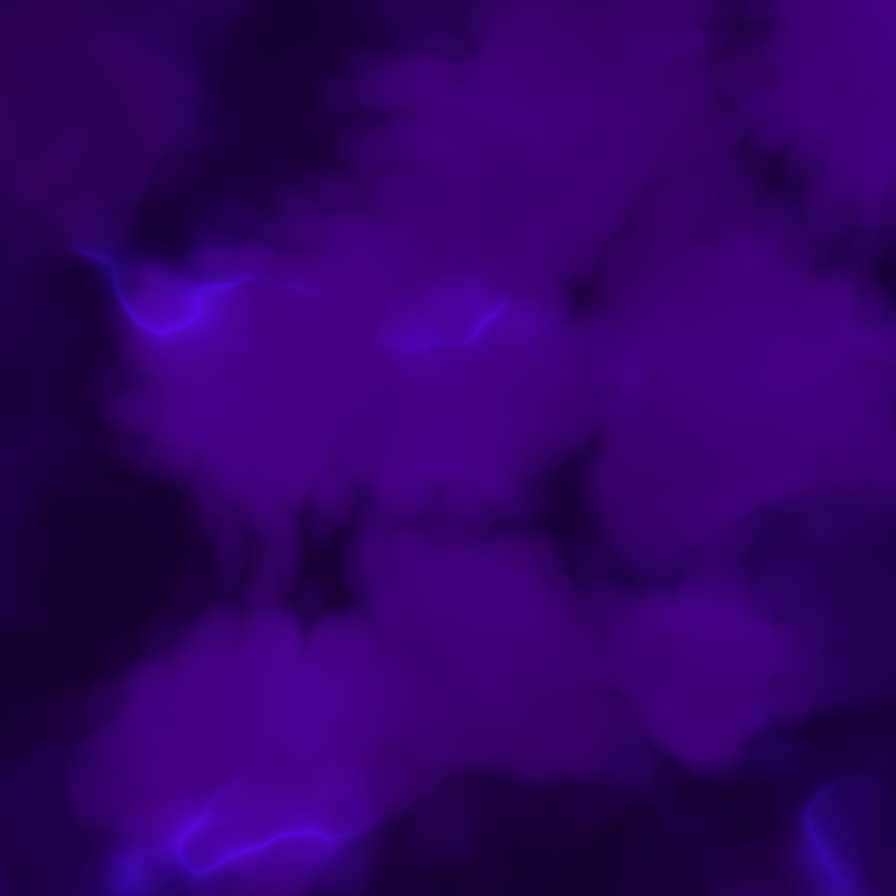
Give the GLSL for this texture, as a Shadertoy shader.

```glsl
#define CLOUD_SCALE 2.9
#define BILLOW 0.34
#define EDGE_SOFTNESS 0.5
#define STREAK_SCALE 4.2
#define STREAK_GLOW 0.85
#define DEEP_SKY vec3(0.075, 0.000, 0.175)
#define INDIGO_SKY vec3(0.125, 0.002, 0.310)
#define DIM_CLOUD vec3(0.175, 0.002, 0.330)
#define LIT_CLOUD vec3(0.290, 0.004, 0.570)
#define STREAK_BLUE vec3(0.100, 0.025, 0.400)

vec3 hash3(vec2 cell) {
    vec3 q = fract(cell.xyx * vec3(0.1031, 0.1030, 0.0973));
    q += dot(q, q.yxz + 33.33);
    return fract((q.xxy + q.yzz) * q.zyx);
}

// Rotated octaves of crossed sines, roughly -0.8 to 0.8
float layeredSines(vec2 p) {
    float sum = 0.0, amplitude = 0.5;
    for (int i = 0; i < 5; i++) {
        sum += amplitude * sin(p.x + 0.8 * sin(p.y * 0.7)) * cos(p.y + 0.6 * sin(p.x));
        p = mat2(0.8, 0.6, -0.6, 0.8) * p * 1.83 + 2.7;
        amplitude *= 0.5;
    }
    return sum;
}

// Squared distance to the nearest cell point: round bumps with creases
float bumps(vec2 p) {
    vec2 cell = floor(p);
    float nearest = 2.0;
    for (int y = -1; y <= 1; y++)
    for (int x = -1; x <= 1; x++) {
        vec2 id = cell + vec2(x, y);
        vec2 offset = id + hash3(id).xy - p;
        nearest = min(nearest, dot(offset, offset));
    }
    return nearest;
}

// Scattered soft puffs: x is coverage, y is brightness
vec2 cloudPuffs(vec2 p, float roughness) {
    vec2 cell = floor(p);
    float clear = 1.0, weight = 0.001, light = 0.0;
    for (int y = -1; y <= 1; y++)
    for (int x = -1; x <= 1; x++) {
        vec2 id = cell + vec2(x, y);
        vec3 rnd = hash3(id + 17.0);
        vec2 centre = id + 0.15 + 0.7 * rnd.xy;
        float radius = mix(0.42, 0.85, rnd.z);
        float dist = length(p - centre) / radius + roughness;
        float body = 1.0 - smoothstep(1.0 - EDGE_SOFTNESS, 1.0, dist);
        clear *= 1.0 - body;
        weight += body;
        light += body * hash3(id + 71.0).x;
    }
    return vec2(1.0 - clear, light / weight);
}

void mainImage(out vec4 fragColor, in vec2 fragCoord) {
    vec2 uv = fragCoord / iResolution.y;

    // Bend space gently so no outline stays circular
    vec2 bend = vec2(layeredSines(uv * 7.0), layeredSines(uv * 7.0 + 9.0));
    vec2 p = uv + 0.07 * bend;

    // Dark sky with faint indigo haze
    float haze = layeredSines(uv * 6.0 + 4.0 + bend);
    vec3 color = mix(DEEP_SKY, INDIGO_SKY, smoothstep(-0.4, 0.45, haze));

    // Billowing violet clouds
    float roughness = BILLOW * (0.6 * bumps(p * 9.0) + 0.4 * bumps(p * 21.0 + 5.0));
    vec2 cloud = cloudPuffs(p * CLOUD_SCALE + 3.0, roughness);
    float light = cloud.y + 0.45 * layeredSines(p * 8.0 + 20.0);
    vec3 cloudColor = mix(DIM_CLOUD, LIT_CLOUD, clamp(light, 0.0, 1.0));
    color = mix(color, cloudColor, cloud.x);

    // Blue streaks: thin bright cores inside a wide glow, in patches
    float ridge = abs(layeredSines(uv * STREAK_SCALE + 1.3 + 0.35 * bend));
    float patches = smoothstep(0.05, 0.5, layeredSines(uv * 8.0 + 31.0));
    float streak = 0.6 * exp(-ridge * 9.0) + 0.4 * exp(-ridge * 38.0);
    color += STREAK_BLUE * STREAK_GLOW * streak * patches;

    fragColor = vec4(color, 1.0);
}
```
